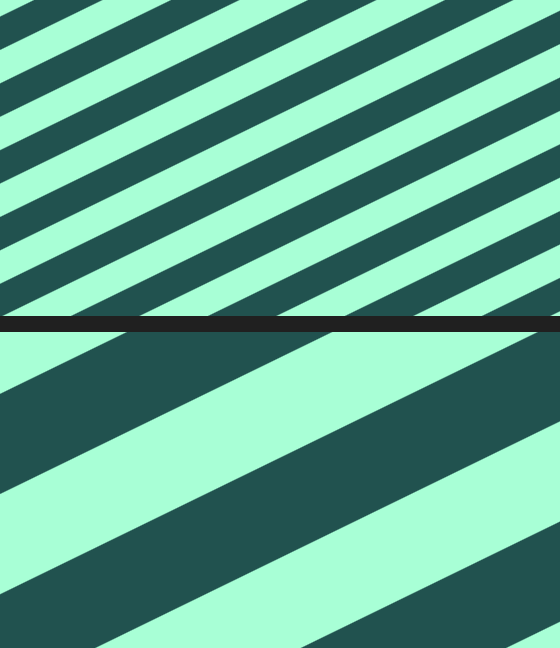
Top: the whole. Bottom: its middle third, enlarged.
This pattern is drawn by a Shadertoy shader. Its source:

```glsl
const vec3 DARK_TEAL = vec3(0.13, 0.322, 0.31);
const vec3 PALE_MINT = vec3(0.66, 1.0, 0.84);

// Signed distance to the stripe edges, in periods: positive inside a stripe.
float stripeDistance(float phase, float duty) {
    return 0.5 * duty - abs(fract(phase) - 0.5);
}

// Coordinate measured across stripes that rise at the given angle.
float acrossStripes(vec2 p, float angle) {
    return dot(p, vec2(-sin(angle), cos(angle)));
}

// Coverage of an edge softened over the given width.
float coverage(float dist, float width) {
    return clamp(dist / width + 0.5, 0.0, 1.0);
}

void mainImage(out vec4 fragColor, in vec2 fragCoord) {
    // Canvas height is one unit.
    vec2 p = fragCoord / iResolution.y;

    float angle = radians(26.0);
    float period = 0.19;
    float duty = 0.5;
    float offset = -0.232; // places the stripe centre at half a period

    // Equal diagonal bands
    float phase = acrossStripes(p, angle) / period + offset;
    float dist = stripeDistance(phase, duty) * period;
    float mint = coverage(dist, 1.25 / iResolution.y);

    fragColor = vec4(mix(DARK_TEAL, PALE_MINT, mint), 1.0);
}
```
